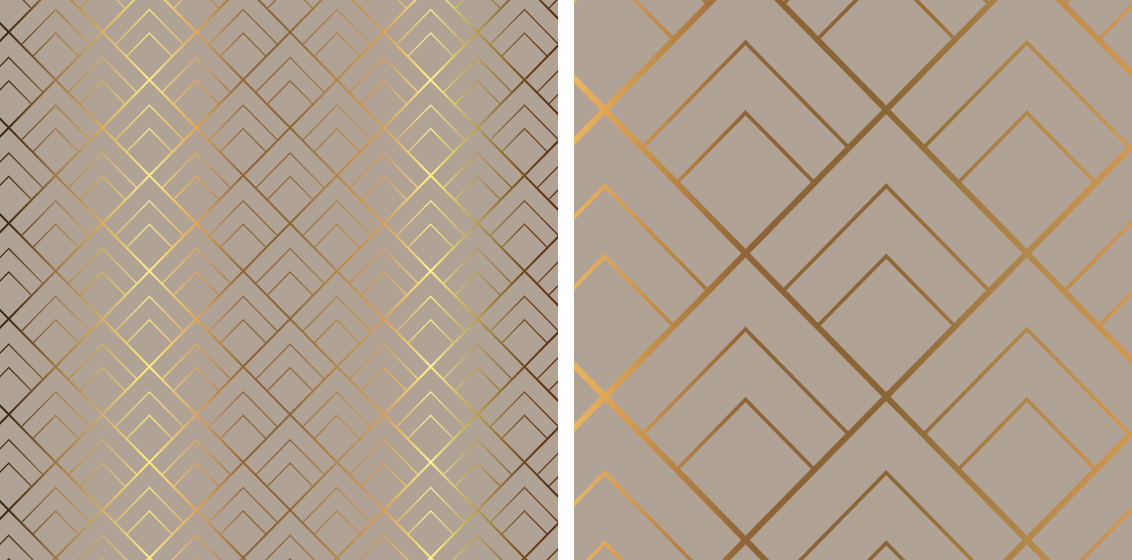
Left, the full canvas; right, a detail of the centre.
This pattern is drawn by a Shadertoy shader. Its source:

```glsl
// Art deco diamond lattice with nested chevrons in banded gold foil on taupe.

#define CELLS        vec2(5.951, 5.858)   // diamonds across and down
#define FIRST_NODE   vec2(0.0157, 0.0573) // first crossing, from the upper left
#define LATTICE_W    0.0036               // line widths, in canvas heights
#define CHEVRON_W    0.0022
#define OUTER_INSET  0.265                // chevron insets, in cell sides
#define INNER_INSET  0.510
#define GROUND       vec3(0.695, 0.634, 0.590)
#define LAST_STOP    12

// Foil colours, one stop for each half diamond from left to right
const vec3 FOIL[LAST_STOP + 1] = vec3[](
    vec3(0.24, 0.16, 0.05), vec3(0.62, 0.46, 0.26), vec3(0.84, 0.69, 0.38),
    vec3(0.99, 0.93, 0.54), vec3(0.88, 0.65, 0.34), vec3(0.56, 0.39, 0.21),
    vec3(0.54, 0.40, 0.21), vec3(0.70, 0.53, 0.29), vec3(0.86, 0.62, 0.34),
    vec3(1.00, 0.95, 0.55), vec3(0.71, 0.61, 0.31), vec3(0.43, 0.27, 0.10),
    vec3(0.29, 0.11, 0.03));

// Blend between neighbouring stops; x counts half diamonds
vec3 foilColor(float x) {
    x = clamp(x, 0.0, float(LAST_STOP));
    int i = min(int(x), LAST_STOP - 1);
    return mix(FOIL[i], FOIL[i + 1], x - float(i));
}

// Antialiased coverage of a stroke at a distance from its centre line
float stroke(float dist, float width, float pixel) {
    return clamp(0.5 + (0.5 * width - dist) / pixel, 0.0, 1.0);
}

void mainImage(out vec4 fragColor, in vec2 fragCoord) {
    float pixel = 1.0 / iResolution.y;
    float aspect = iResolution.x / iResolution.y;
    vec2 uv = fragCoord / iResolution.xy;
    uv.y = 1.0 - uv.y;

    // Oblique coordinates: each unit square is one diamond, (0,0) its top
    vec2 p = (uv - FIRST_NODE) * CELLS;
    vec2 cell = fract(vec2(p.y + p.x, p.y - p.x));
    float toCanvas = 1.0 / length(vec2(CELLS.x / aspect, CELLS.y));

    // Diamond outline
    vec2 side = min(cell, 1.0 - cell);
    float ink = stroke(min(side.x, side.y) * toCanvas, LATTICE_W, pixel);

    // Two chevrons parallel to the upper sides
    float inset = min(cell.x, cell.y);
    float chevron = min(abs(inset - OUTER_INSET), abs(inset - INNER_INSET));
    ink = max(ink, stroke(chevron * toCanvas, CHEVRON_W, pixel));

    fragColor = vec4(mix(GROUND, foilColor(2.0 * p.x), ink), 1.0);
}
```
